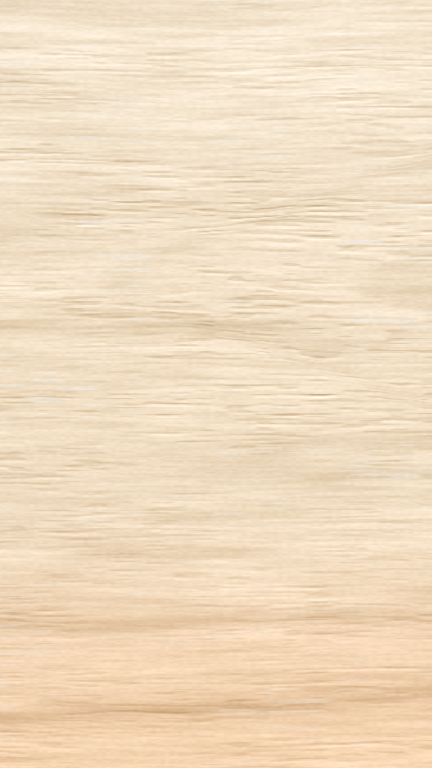
Reproduce this texture procedurally as a Shadertoy shader.

```glsl
// Pale wood board with fine horizontal grain, a cathedral figure and warm bands near the bottom.

float hash(vec2 cell) {
    vec3 h = fract(cell.xyx * vec3(0.1031, 0.1030, 0.0973));
    h += dot(h, h.yzx + 33.33);
    return fract((h.x + h.y) * h.z);
}

float noise(vec2 p) {
    vec2 cell = floor(p);
    vec2 f = fract(p);
    f = f * f * (3.0 - 2.0 * f);
    float low = mix(hash(cell), hash(cell + vec2(1, 0)), f.x);
    float high = mix(hash(cell + vec2(0, 1)), hash(cell + vec2(1, 1)), f.x);
    return mix(low, high, f.y);
}

float fbm(vec2 p) {
    float sum = 0.0;
    float weight = 0.5;
    for (int i = 0; i < 4; i++) {
        sum += weight * noise(p);
        p = p * vec2(1.7, 2.1) + 17.3;
        weight *= 0.5;
    }
    return sum / 0.9375;
}

// Soft brown band: crisp on its lower side, fading upward, limited to a span of x
float band(vec2 p, float height, float tilt, float thickness, float left, float right) {
    float d = p.y - height - tilt * p.x - 0.012 * (noise(p * vec2(6, 3) + height * 50.0) - 0.5);
    float across = smoothstep(-0.4 * thickness, 0.0, d) * (1.0 - smoothstep(0.0, thickness, d));
    return across * smoothstep(left - 0.06, left + 0.06, p.x) * (1.0 - smoothstep(right - 0.08, right + 0.08, p.x));
}

// Short thin pores, broken up into patches
float pores(vec2 p) {
    float sum = 0.0;
    for (int i = 0; i < 3; i++) {
        float k = float(i);
        float line = noise(p * vec2(12.0 + 8.0 * k, 240.0 + 55.0 * k) + 41.7 * k);
        sum += smoothstep(0.68, 0.9, line);
    }
    return sum * (0.25 + 0.75 * smoothstep(0.25, 0.7, noise(p * vec2(6, 40) + 9.0)));
}

void mainImage(out vec4 fragColor, in vec2 fragCoord) {
    vec2 p = fragCoord / iResolution.y;
    p.x += 0.5 * (0.5625 - iResolution.x / iResolution.y);

    // Cream above, peach below
    vec3 cream = vec3(0.963, 0.905, 0.815);
    vec3 straw = vec3(0.952, 0.879, 0.775);
    vec3 peach = vec3(0.962, 0.832, 0.695);
    float drift = p.y + 0.08 * (fbm(p * vec2(3, 14)) - 0.5);
    vec3 color = mix(straw, cream, smoothstep(0.45, 0.95, drift));
    color = mix(peach, color, smoothstep(0.05, 0.38, drift));

    // Nested arches opening to the right
    float dy = p.y - 0.635 + 0.02 * (fbm(p * vec2(5, 16)) - 0.5);
    float arch = p.x - 0.13 - 2.9 * (sqrt(dy * dy + 0.0004) - 0.02);
    arch += 0.07 * (fbm(p * vec2(7, 60)) - 0.5);
    float inside = smoothstep(-0.03, 0.06, arch);
    float figure = inside * smoothstep(0.3, 0.75, noise(vec2(arch * 13.0 + 2.0, 3.5)));

    // Grain follows a gentle wave
    vec2 g = p;
    g.y += 0.007 * (noise(p * vec2(4, 7)) - 0.5) - 0.008 * inside * sign(dy) * smoothstep(0.0, 0.1, abs(dy));
    float broad = fbm(g * vec2(2.5, 26) + 5.0) - 0.5;
    float fibre = fbm(g * vec2(9, 110) + 23.0) - 0.5;
    float thread = noise(g * vec2(14, 310) + 57.0) - 0.5;
    float middle = smoothstep(0.3, 0.5, p.y) * (1.0 - smoothstep(0.75, 0.95, p.y));
    float shade = 0.11 * broad + 0.10 * fibre + 0.05 * thread + 0.05 * figure + 0.004;

    // Each pore is a dark slit with a lit lower edge
    float strength = 0.055 + 0.03 * middle;
    shade += strength * (pores(g) - 0.45 * pores(g + vec2(0.0, 0.0032)));

    // Brown bands of the lower half
    shade += 0.085 * band(p, 0.275, 0.015, 0.024, 0.10, 0.33);
    shade += 0.070 * band(p, 0.365, 0.02, 0.018, 0.38, 0.70);
    shade += 0.070 * band(p, 0.180, 0.025, 0.025, -0.20, 0.80);
    shade += 0.085 * band(p, 0.064, 0.055, 0.024, -0.20, 0.80);
    shade += 0.090 * band(p, 0.230, 0.0, 0.016, 0.53, 0.80);
    shade += 0.055 * band(p, 0.570, 0.01, 0.014, -0.20, 0.40);
    color *= 1.0 - shade * vec3(0.75, 1.0, 1.4);

    // Pale chalky flecks, coolest around the figure
    float fleck = smoothstep(0.7, 0.92, noise(g * vec2(17, 330) + 71.0));
    fleck *= smoothstep(0.45, 0.75, noise(p * vec2(6, 30) + 31.0));
    color = mix(color, vec3(0.94, 0.92, 0.88), fleck * (0.35 + 0.35 * middle));

    // Fine surface tooth
    color += 0.035 * (noise(p * vec2(170, 450)) - 0.5);

    fragColor = vec4(clamp(color, 0.0, 1.0), 1.0);
}
```
